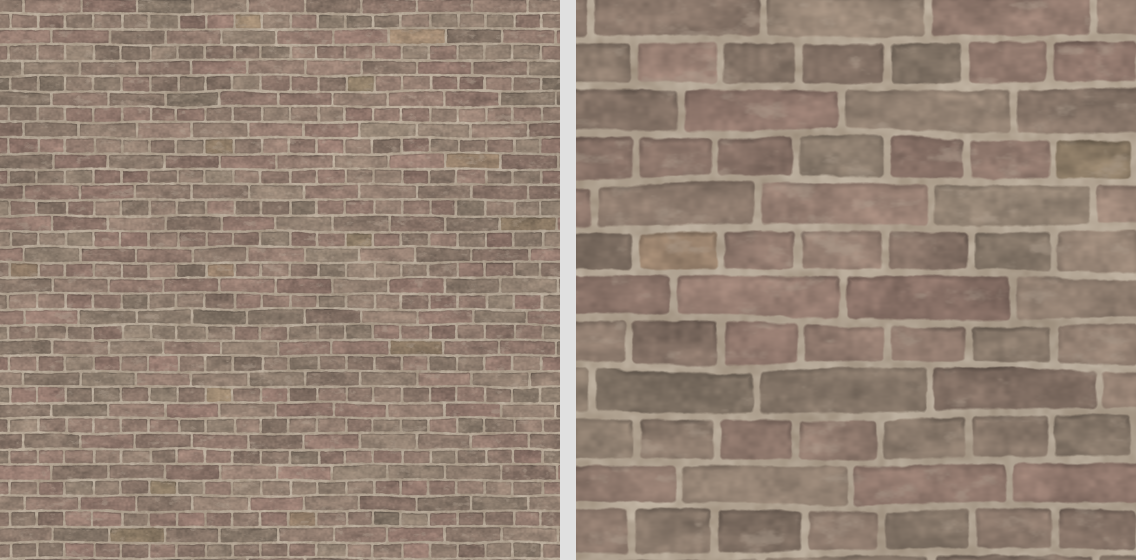
Left: the whole. Right: its middle third, enlarged.
Write a Shadertoy shader that draws this texture.

```glsl
// Weathered brick wall in English cross bond: rows of headers alternate with
// rows of stretchers, and every second stretcher row shifts by half a brick.
// Rounded-box distances cut the joints; periodic noise adds wear and grain.

const float ROWS = 36.0;
const float HEADERS = 20.0;          // short bricks across
const float STRETCHERS = 10.0;       // long bricks across
const float JOINT = 0.0043;          // mortar width
const float ROW_SHIFT = 0.13;        // height of the lowest joint, in rows

const vec3 RED_BRICK  = vec3(0.560, 0.460, 0.420);
const vec3 GREY_BRICK = vec3(0.545, 0.488, 0.430);
const vec3 OCHRE      = vec3(0.620, 0.540, 0.420);
const vec3 DARK_MORTAR  = vec3(0.610, 0.550, 0.480);
const vec3 LIGHT_MORTAR = vec3(0.755, 0.705, 0.640);
const vec3 DUST = vec3(0.680, 0.620, 0.560);

float hash(vec2 p) {
    vec3 q = fract(vec3(p.xyx) * 0.1031);
    q += dot(q, q.yzx + 33.33);
    return fract((q.x + q.y) * q.z);
}

// Value noise over the unit square that tiles after "cells" lattice steps
float noise(vec2 uv, vec2 cells, float seed) {
    vec2 p = uv * cells;
    vec2 i = floor(p);
    vec2 f = p - i;
    f = f * f * (3.0 - 2.0 * f);
    vec2 a = mod(i, cells) + seed;
    vec2 b = mod(i + 1.0, cells) + seed;
    return mix(mix(hash(a), hash(vec2(b.x, a.y)), f.x),
               mix(hash(vec2(a.x, b.y)), hash(b), f.x), f.y);
}

float fbm(vec2 uv, vec2 cells, float seed) {
    float sum = 0.0;
    float weight = 0.5;
    for (int octave = 0; octave < 4; octave++) {
        sum += weight * noise(uv, cells, seed);
        cells *= 2.0;
        seed += 17.0;
        weight *= 0.5;
    }
    return sum / 0.9375;
}

float roundedBox(vec2 p, vec2 halfSize, float radius) {
    vec2 q = abs(p) - halfSize + radius;
    return length(max(q, 0.0)) + min(max(q.x, q.y), 0.0) - radius;
}

// Position of an upright joint, in brick lengths, with a small laying error
float jointAt(float index, float row, float count) {
    float error = hash(vec2(mod(index, count), row) + 71.0) - 0.5;
    return index + error * 0.006 * count;
}

// Finds the brick at uv: xy = offset from its centre, zw = its half size
vec4 findBrick(vec2 uv, out vec2 id) {
    float v = uv.y * ROWS - ROW_SHIFT;
    v += 0.16 * (noise(uv, vec2(12.0, ROWS), 5.0) - 0.5);
    float row = mod(floor(v), ROWS);

    bool isStretcher = mod(row, 2.0) > 0.5;
    float count = isStretcher ? STRETCHERS : HEADERS;
    float stagger = isStretcher ? (mod(row, 4.0) > 2.0 ? 0.43 : 0.94) : 0.34;

    float u = uv.x * count - stagger;
    float index = floor(u);
    if (u < jointAt(index, row, count)) index -= 1.0;
    else if (u > jointAt(index + 1.0, row, count)) index += 1.0;
    float left = jointAt(index, row, count);
    float right = jointAt(index + 1.0, row, count);

    id = vec2(mod(index, count), row);
    vec2 offset = vec2((u - 0.5 * (left + right)) / count, (fract(v) - 0.5) / ROWS);
    vec2 halfSize = 0.5 * vec2((right - left) / count, 1.0 / ROWS) - 0.5 * JOINT;
    return vec4(offset, halfSize);
}

vec3 brickColor(vec2 uv, vec2 id, float grain) {
    vec3 color = mix(RED_BRICK, GREY_BRICK, hash(id + 11.0));
    color = mix(color, OCHRE, 0.5 * step(0.965, hash(id + 23.0)));
    float mottling = fbm(uv, vec2(40.0, 90.0), 31.0 + 3.0 * hash(id));
    float tone = 1.0 + 0.17 * (hash(id + 37.0) - 0.5);
    tone += 0.32 * (mottling - 0.5) + 0.17 * (grain - 0.5);
    float smear = smoothstep(0.58, 0.85, fbm(uv, vec2(64.0, 110.0), 47.0));
    return mix(color * tone, DUST, 0.45 * smear);
}

vec3 mortarColor(vec2 uv, float grain) {
    float wear = fbm(uv, vec2(30.0, 60.0), 59.0);
    return mix(DARK_MORTAR, LIGHT_MORTAR, clamp(wear + 0.6 * (grain - 0.4), 0.0, 1.0));
}

void mainImage(out vec4 fragColor, in vec2 fragCoord) {
    vec2 uv = fragCoord / iResolution.xy;
    float grain = mix(noise(uv, vec2(256.0), 83.0), noise(uv, vec2(150.0), 97.0), 0.4);

    // Brick outline with chipped edges
    vec2 id;
    vec4 brick = findBrick(uv, id);
    float dist = roundedBox(brick.xy, brick.zw, 0.0022);
    dist += 0.0026 * (fbm(uv, vec2(110.0), 3.0) - 0.5);
    float soft = max(0.0009, 0.75 / iResolution.y);
    float coverage = 1.0 - smoothstep(-soft, soft, dist);

    // Uneven dark rim, strongest under the upper joint
    float rim = smoothstep(-0.0036, -0.0006, dist);
    float upper = smoothstep(-0.2, 0.8, brick.y / brick.w);
    float shade = rim * mix(0.05, 0.23, upper) * noise(uv, vec2(60.0), 41.0);
    vec3 face = brickColor(uv, id, grain) * (1.0 - shade);

    // Broad stains across the wall
    float stain = 1.0 + 0.12 * (fbm(uv, vec2(5.0), 67.0) - 0.5);
    fragColor = vec4(mix(mortarColor(uv, grain), face, coverage) * stain, 1.0);
}
```
